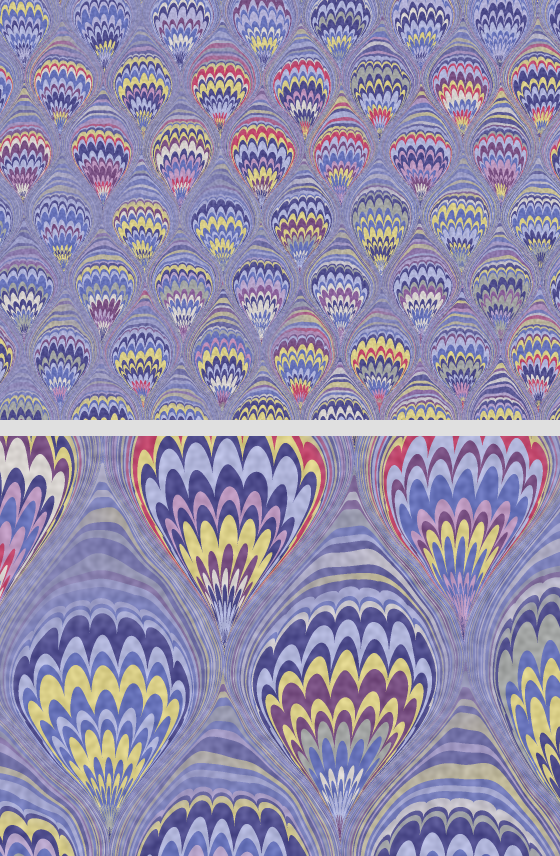
Top, the full canvas; bottom, a detail of the centre.
A Shadertoy shader for this pattern:

```glsl
// Marbled paper in a bouquet comb pattern: half-drop rows of scalloped fans with feathered tails.

const vec2  PITCH      = vec2(0.1896, 0.1615); // column and row spacing, canvas heights
const vec2  ORIGIN     = vec2(0.149, 0.0104);  // apex of the lowest whole fan
const float FAN_TOP    = 1.15;  // level where the scalloped fan ends, in rows
const float BANDS      = 11.0;  // colour bands per row inside a fan
const float TAIL_BANDS = 8.0;   // extra bands per row outside it
const float LOBE_WIDTH = 0.235; // scallop width as a share of the half cell
const float LOBE_DEPTH = 0.15;  // scallop height, in rows
const float ARCH       = 0.8;   // roundness of the fan top
const float DRAG       = 1.1;   // how far the cell edges are pulled down
const float WOBBLE     = 0.016;
const float GRAIN      = 0.09;
const int   SAMPLES    = 3;     // antialiasing grid per side

const vec3 GROUND  = vec3(0.55, 0.55, 0.73);
const vec3 INDIGO  = vec3(0.27, 0.26, 0.52);
const vec3 BLUE    = vec3(0.38, 0.43, 0.72);
const vec3 PLUM    = vec3(0.46, 0.28, 0.48);
const vec3 CRIMSON = vec3(0.78, 0.24, 0.38);
const vec3 YELLOW  = vec3(0.89, 0.84, 0.50);
const vec3 CREAM   = vec3(0.88, 0.86, 0.82);
const vec3 PALE    = vec3(0.71, 0.73, 0.87);
const vec3 STONE   = vec3(0.65, 0.66, 0.63);
const vec3 PINK    = vec3(0.78, 0.56, 0.71);

float hash(vec2 p) {
    vec3 q = fract(vec3(p.xyx) * 0.1031);
    q += dot(q, q.yzx + 33.33);
    return fract((q.x + q.y) * q.z);
}

float gradientDot(vec2 corner, vec2 offset) {
    float angle = 6.2832 * hash(corner + 71.0);
    return dot(vec2(cos(angle), sin(angle)), offset);
}

float gradientNoise(vec2 p) {
    vec2 i = floor(p), f = p - i;
    vec2 s = f * f * f * (f * (f * 6.0 - 15.0) + 10.0);
    vec2 e = vec2(1.0, 0.0);
    return mix(mix(gradientDot(i, f), gradientDot(i + e.xy, f - e.xy), s.x),
               mix(gradientDot(i + e.yx, f - e.yx), gradientDot(i + e.xx, f - e.xx), s.x), s.y);
}

// Dark and light inks alternate; a row shares its order, each fan alters some bands
vec3 bandColour(float band, vec2 cell) {
    float pick = hash(vec2(band, cell.y * 7.0 + 20.0));
    float own = hash(vec2(band + cell.x * 13.0 + 40.0, cell.y * 5.0 + 9.0));
    if (own < 0.4) pick = own / 0.4;
    float warmth = 0.5 + 0.5 * cos(cell.y * 1.745);
    if (mod(band, 2.0) > 0.5) {
        if (pick < 0.38) return INDIGO;
        if (pick < 0.68) return BLUE;
        if (pick < 0.80) return PLUM;
        return mix(BLUE, CRIMSON, smoothstep(0.2, 0.7, warmth));
    }
    if (pick < 0.30) return YELLOW;
    if (pick < 0.48) return CREAM;
    if (pick < 0.72) return PALE;
    if (pick < 0.86) return STONE;
    return mix(PALE, PINK, warmth);
}

vec3 marble(vec2 p) {
    // Hand wobble of the comb
    vec2 drift = vec2(gradientNoise(p * 5.0), gradientNoise(p * 5.0 + 37.0));
    float ripple = gradientNoise(p * 26.0);
    vec2 q = (p + WOBBLE * drift + 0.0025 * ripple - ORIGIN) / PITCH;

    // Interlocking ogee cells, each two rows tall
    float row = floor(q.y);
    float y = q.y - row;
    float halfWidth = 0.25 - 0.25 * cos(3.14159 * y);
    float x = q.x - 0.5 * mod(row, 2.0);
    float column = floor(x + 0.5);
    if (abs(x - column) > halfWidth) {
        row -= 1.0;
        y += 1.0;
        halfWidth = 0.5 - halfWidth;
        x = q.x - 0.5 * mod(row, 2.0);
        column = floor(x + 0.5);
    }
    x -= column;
    vec2 cell = vec2(column, row);
    float u = x / max(halfWidth, 0.001);
    float side = min(abs(u), 1.0);

    // Arched levels dragged down at the sides, scalloped inside the fan
    float level = y + ARCH * x * x + DRAG * pow(side, 6.0);
    level += 0.12 * (hash(cell + 50.0) - 0.5);
    float inFan = smoothstep(FAN_TOP + 0.22, FAN_TOP - 0.05, level);
    float lobe = pow(abs(cos(3.14159 * u / LOBE_WIDTH)), 0.6);
    level -= LOBE_DEPTH * lobe * inFan * smoothstep(0.98, 0.8, side);
    float phase = BANDS * level + TAIL_BANDS * max(level - FAN_TOP, 0.0);
    phase += 0.5 * ripple + 0.3 * sin(phase * 1.7 + cell.x) + 8.0;
    vec3 colour = bandColour(floor(phase), cell);

    // Bare ground spreads through the tails, most of all on the left
    float bare = 0.5 + 0.8 * gradientNoise(p * 7.0 + 11.0) - 0.28 * p.x;
    float veil = mix(clamp(0.35 + 0.7 * bare, 0.3, 0.85), 0.12, inFan);
    veil = max(veil, 0.65 * smoothstep(0.9, 1.0, side));
    return mix(colour, GROUND, veil);
}

void mainImage(out vec4 fragColor, in vec2 fragCoord) {
    vec3 colour = vec3(0.0);
    for (int i = 0; i < SAMPLES * SAMPLES; i++) {
        vec2 offset = (vec2(i % SAMPLES, i / SAMPLES) + 0.5) / float(SAMPLES) - 0.5;
        colour += marble((fragCoord + offset) / iResolution.y);
    }
    colour /= float(SAMPLES * SAMPLES);

    // Paper grain
    vec2 p = fragCoord / iResolution.y;
    colour += GRAIN * (gradientNoise(p * 170.0) + 0.6 * gradientNoise(p * 90.0));
    fragColor = vec4(clamp(colour, 0.0, 1.0), 1.0);
}
```
